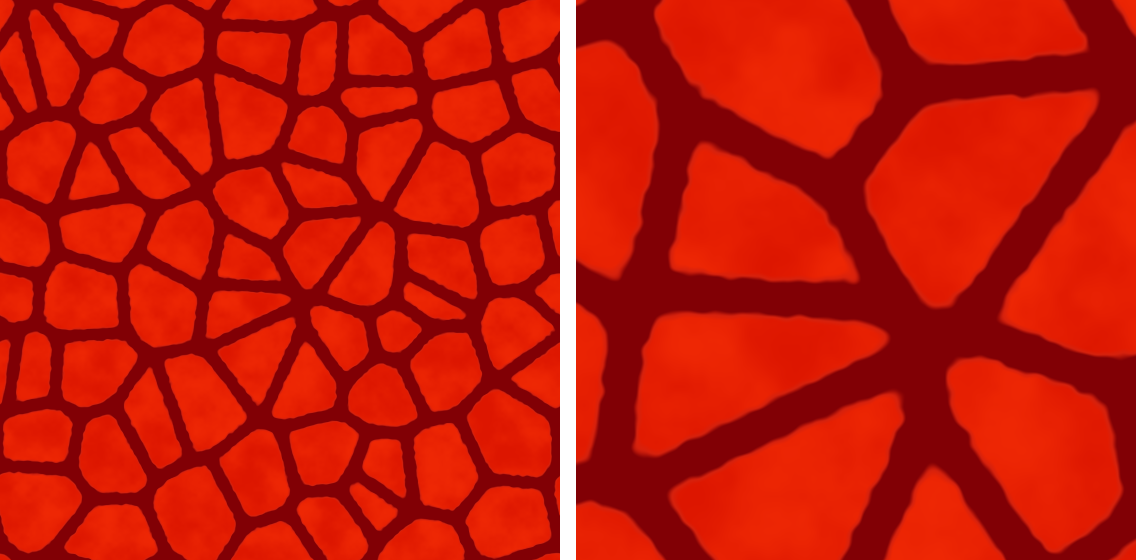
Left: the whole. Right: its middle third, enlarged.
Give the GLSL for this pattern, as a three.js fragment shader.

```glsl
// Cracked red cells: a jittered Voronoi grid that wraps at the canvas edges.
// A soft minimum over the distances to all cell walls rounds the corners;
// fine noise roughens the outline and layered noise mottles the fill.

#define CELLS 8.0          // cells across the canvas
#define HALF_GAP 0.086     // half width of a seam, in cells
#define ROUNDING 0.042     // softness of the corners, in cells
#define ROUGHNESS 0.026    // wobble of the outline, in cells
#define ROUGH_SCALE 120.0  // wobble frequency across the canvas
#define MOTTLE_SCALE 22.0  // mottle frequency across the canvas
#define EDGE_BLUR 0.012    // half width of the edge blend, in cells
#define SEAM_COLOR vec3(0.505, 0.0, 0.018)
#define RIM_COLOR vec3(0.84, 0.13, 0.05)
#define FILL_DARK vec3(0.865, 0.085, 0.0)
#define FILL_LIGHT vec3(0.935, 0.155, 0.016)

varying vec2 vUv;

float hash(vec2 p) {
  return fract(sin(dot(p, vec2(127.1, 311.7))) * 43758.5453);
}

// Random seed position of a grid cell, repeating across the canvas
vec2 seedPoint(vec2 cell) {
  vec2 c = mod(cell, CELLS);
  return cell + vec2(hash(c + 3.7), hash(c + 41.3));
}

float valueNoise(vec2 p) {
  vec2 i = floor(p);
  vec2 f = fract(p);
  f = f * f * (3.0 - 2.0 * f);
  float low = mix(hash(i), hash(i + vec2(1.0, 0.0)), f.x);
  float high = mix(hash(i + vec2(0.0, 1.0)), hash(i + vec2(1.0, 1.0)), f.x);
  return mix(low, high, f.y);
}

float fbm(vec2 p) {
  float sum = 0.0;
  float amplitude = 0.5;
  for (int i = 0; i < 4; i++) {
    sum += amplitude * valueNoise(p);
    p = p * 2.03 + 17.3;
    amplitude *= 0.5;
  }
  return sum / 0.9375;
}

// Rounded distance from p to the walls of its Voronoi cell
float wallDistance(vec2 p) {
  vec2 base = floor(p);
  vec2 homeCell = base;
  vec2 toHome = vec2(0.0);
  float nearest = 100.0;
  for (int y = -2; y <= 2; y++) {
    for (int x = -2; x <= 2; x++) {
      vec2 cell = base + vec2(float(x), float(y));
      vec2 toSeed = seedPoint(cell) - p;
      float d = dot(toSeed, toSeed);
      if (d < nearest) {
        nearest = d;
        homeCell = cell;
        toHome = toSeed;
      }
    }
  }

  // Sum the falloff of every wall shared with a neighbour
  float falloff = 0.0;
  for (int y = -2; y <= 2; y++) {
    for (int x = -2; x <= 2; x++) {
      if (x == 0 && y == 0) continue;
      vec2 toSeed = seedPoint(homeCell + vec2(float(x), float(y))) - p;
      vec2 across = toSeed - toHome;
      float d = dot(0.5 * (toHome + toSeed), across) / max(length(across), 0.0001);
      falloff += exp(-d / ROUNDING);
    }
  }
  return -ROUNDING * log(max(falloff, 1e-20));
}

void main() {
  // Signed distance to the outline, positive inside a cell
  float wobble = (valueNoise(vUv * ROUGH_SCALE) - 0.5) * ROUGHNESS;
  float inside = wallDistance(vUv * CELLS) - HALF_GAP + wobble;

  // Mottled fill with a slightly duller rim
  float mottle = smoothstep(0.1, 0.9, fbm(vUv * MOTTLE_SCALE));
  vec3 fill = mix(FILL_DARK, FILL_LIGHT, mottle);
  fill = mix(RIM_COLOR, fill, smoothstep(0.5 * EDGE_BLUR, 2.5 * EDGE_BLUR, inside));

  float coverage = smoothstep(-EDGE_BLUR, EDGE_BLUR, inside);
  gl_FragColor = vec4(mix(SEAM_COLOR, fill, coverage), 1.0);
}
```
